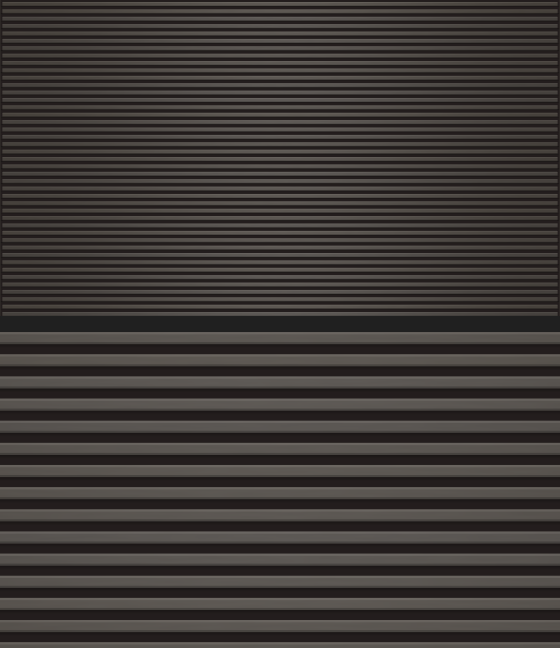
Top: the whole. Bottom: its middle third, enlarged.
A WebGL 2 fragment shader for this texture:

```glsl
#version 300 es
precision highp float;
// Draws a dark louvred panel: thin horizontal slats with lit top edges over deep gaps.

uniform vec2 u_resolution;
out vec4 outColor;

// Lengths are in canvas heights.
const float SLAT_COUNT = 42.8;        // repeats down the canvas
const float FIRST_SLAT = 0.0127;      // centre of the first slat below the top edge
const float SLAT_HALF = 0.0064;       // half the slat thickness
const float SIDE_MARGIN = 0.0075;     // gap between slat ends and canvas sides
const float CORNER_RADIUS = 0.0022;
const float HIGHLIGHT_WIDTH = 0.0024;
const float LOWER_EDGE_WIDTH = 0.0022;
const float SHADOW_LENGTH = 0.0045;
const float FRAME_WIDTH = 0.0025;

const vec3 GAP_COLOR = vec3(0.128, 0.108, 0.106);
const vec3 FRAME_COLOR = vec3(0.175, 0.160, 0.150);
const vec3 SLAT_CENTER = vec3(0.362, 0.345, 0.328);
const vec3 SLAT_SIDE = vec3(0.272, 0.254, 0.236);
const vec3 HIGHLIGHT = vec3(0.055, 0.054, 0.053);

const float TINT_AMOUNT = 0.010;      // warm or cool shift from slat to slat
const float TONE_AMOUNT = 0.030;      // brightness shift from slat to slat
const float GRAIN_AMOUNT = 0.025;     // faint brushed streaks

float hash(float n) {
  return fract(sin(n * 127.1) * 43758.5);
}

vec2 gradientAt(vec2 cell) {
  float angle = 6.2832 * hash(cell.x + 57.3 * cell.y);
  return vec2(cos(angle), sin(angle));
}

float gradientNoise(vec2 p) {
  vec2 i = floor(p), f = fract(p);
  vec2 w = f * f * f * (f * (f * 6.0 - 15.0) + 10.0);
  vec2 e = vec2(1.0, 0.0);
  float a = dot(gradientAt(i), f);
  float b = dot(gradientAt(i + e.xy), f - e.xy);
  float c = dot(gradientAt(i + e.yx), f - e.yx);
  float d = dot(gradientAt(i + e.xx), f - e.xx);
  return mix(mix(a, b, w.x), mix(c, d, w.x), w.y);
}

float roundedBox(vec2 p, vec2 halfSize, float radius) {
  vec2 q = abs(p) - halfSize + radius;
  return length(max(q, 0.0)) + min(max(q.x, q.y), 0.0) - radius;
}

// Share of a pixel lying inside a signed distance.
float coverage(float dist, float pixel) {
  return clamp(0.5 - dist / pixel, 0.0, 1.0);
}

void main() {
  float pixel = 1.0 / u_resolution.y;
  vec2 p = gl_FragCoord.xy * pixel;
  float halfWidth = 0.5 * u_resolution.x * pixel;
  float x = p.x - halfWidth;

  // Repeat the slats downwards from the top.
  float pitch = 1.0 / SLAT_COUNT;
  float row = (1.0 - p.y - FIRST_SLAT) / pitch;
  float id = floor(row + 0.5);
  float y = (id - row) * pitch;       // positive above the slat centre

  // Gap, with the shadow cast by the slat above it.
  float belowSlat = mod(-y - SLAT_HALF, pitch);
  vec3 color = GAP_COLOR * mix(0.82, 1.06, smoothstep(0.0, SHADOW_LENGTH, belowSlat));

  // Thin frame along both sides.
  float sideDistance = halfWidth - abs(x);
  color = mix(color, FRAME_COLOR, coverage(sideDistance - FRAME_WIDTH, pixel));

  // Slat face, brightest in the middle of the canvas.
  float across = abs(x) / halfWidth;
  vec3 slat = mix(SLAT_CENTER, SLAT_SIDE, smoothstep(0.0, 1.0, across));
  slat *= 1.0 + TONE_AMOUNT * (hash(id + 3.0) - 0.5);
  slat += TINT_AMOUNT * (hash(id + 19.0) - 0.5) * vec3(0.4, 0.0, -1.0);
  slat *= 1.0 + GRAIN_AMOUNT * gradientNoise(vec2(p.x * 24.0, p.y * 310.0));

  // Lit upper edge and darker underside.
  slat += HIGHLIGHT * coverage(SLAT_HALF - HIGHLIGHT_WIDTH - y, pixel);
  slat *= 1.0 - 0.22 * coverage(y + SLAT_HALF - LOWER_EDGE_WIDTH, pixel);

  vec2 slatSize = vec2(halfWidth - SIDE_MARGIN, SLAT_HALF);
  float slatDistance = roundedBox(vec2(x, y), slatSize, CORNER_RADIUS);
  color = mix(color, slat, coverage(slatDistance, pixel));

  outColor = vec4(color, 1.0);
}
```
